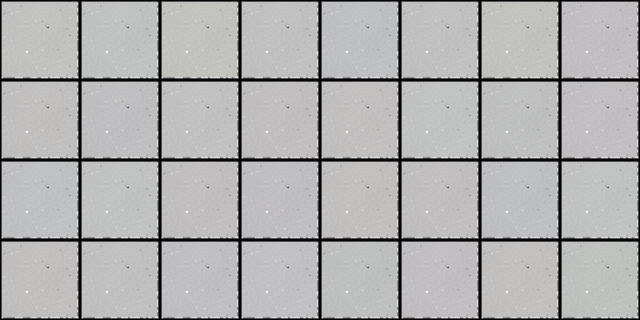
Give the GLSL for this pattern, as a Shadertoy shader.

```glsl
// Pale grey square tiles, eight across and four down, split by black joints.
// Each tile repeats the same grain, specks and chipped right and lower rims;
// a hash of the tile index shifts its tint slightly.

const vec2  GRID         = vec2(8.0, 4.0);
const vec3  TILE_COLOR   = vec3(0.752);
const vec3  JOINT_COLOR  = vec3(0.008);
const vec3  CHIP_LIGHT   = vec3(0.87);
const vec3  CHIP_DARK    = vec3(0.47);
const float JOINT_HALF   = 0.0195;  // lengths are in tile widths
const float RIM_REACH    = 0.037;
const float CHIP_FREQ    = 22.0;
const float GRAIN_FREQ   = 34.0;
const float GRAIN_AMOUNT = 0.035;
const float CLOUD_AMOUNT = 0.015;
const float TINT_AMOUNT  = 0.022;
const float SPECK_CELLS  = 10.0;
const float SPECK_CHANCE = 0.36;
const float SPECK_RADIUS = 0.008;
const vec2  BRIGHT_SPOT  = vec2(0.335, 0.352);
const vec2  DARK_SPOT    = vec2(0.602, 0.656);

vec3 hash3(vec2 p) {
    vec3 q = fract(p.xyx * vec3(0.1031, 0.1030, 0.0973));
    q += dot(q, q.yxz + 33.33);
    return fract((q.xxy + q.yzz) * q.zyx);
}

float cornerSlope(vec2 corner, vec2 offset) {
    float angle = 6.2832 * hash3(corner).x;
    return dot(vec2(cos(angle), sin(angle)), offset);
}

float gradientNoise(vec2 p) {
    vec2 i = floor(p), f = fract(p);
    vec2 w = f * f * f * (f * (f * 6.0 - 15.0) + 10.0);
    vec2 e = vec2(1.0, 0.0);
    float low  = mix(cornerSlope(i, f), cornerSlope(i + e.xy, f - e.xy), w.x);
    float high = mix(cornerSlope(i + e.yx, f - e.yx),
                     cornerSlope(i + e.xx, f - e.xx), w.x);
    return mix(low, high, w.y);
}

// Coverage of the region where distance is less than the limit
float inside(float distance, float limit, float pixel) {
    return 1.0 - smoothstep(limit - 0.5 * pixel, limit + 0.5 * pixel, distance);
}

float dotMask(vec2 p, vec2 center, float radius, float pixel) {
    return inside(length(p - center), radius, pixel);
}

// Small light and dark specks, one candidate per cell
vec3 addSpecks(vec3 color, vec2 p, float pixel) {
    vec2 cell = floor(p * SPECK_CELLS);
    vec3 place = hash3(cell + 17.0);
    vec3 kind = hash3(cell + 71.0);
    vec2 center = (cell + mix(vec2(0.2), vec2(0.8), place.xy)) / SPECK_CELLS;
    float strength = step(place.z, SPECK_CHANCE) * mix(0.25, 0.8, kind.x);
    float tone = kind.y < 0.65 ? 0.95 : 0.45;
    float mask = dotMask(p, center, SPECK_RADIUS, pixel);
    return mix(color, vec3(tone), strength * mask);
}

// Broken light and dark dashes along one rim
vec3 addChips(vec3 color, float depth, float along, float seed, float pixel) {
    float n = gradientNoise(vec2(along * CHIP_FREQ, seed));
    vec3 chip = mix(CHIP_DARK, CHIP_LIGHT, smoothstep(-0.12, 0.06, n));
    float reach = RIM_REACH + 0.012 * n;
    return mix(color, chip, 0.85 * inside(depth, reach, pixel));
}

void mainImage(out vec4 fragColor, in vec2 fragCoord) {
    vec2 gridPos = fragCoord / iResolution.xy * GRID;
    vec2 tile = floor(gridPos);
    vec2 p = fract(gridPos);
    float pixel = GRID.y / iResolution.y;

    // Tile face: tint, cloudiness and grain
    vec3 color = TILE_COLOR + TINT_AMOUNT * (hash3(tile + 5.0) - 0.5);
    color += CLOUD_AMOUNT * gradientNoise(p * 2.5 + 9.3);
    color += GRAIN_AMOUNT * gradientNoise(p * GRAIN_FREQ + 3.7);

    // Specks, with one bright and one dark spot standing out
    color = addSpecks(color, p, pixel);
    color = mix(color, vec3(1.0), dotMask(p, BRIGHT_SPOT, 0.0125, pixel));
    color = mix(color, vec3(0.3), dotMask(p, DARK_SPOT, 0.0105, pixel));

    // Worn rims
    color = addChips(color, 1.0 - p.x, p.y, 4.4, pixel);
    color = addChips(color, p.y, p.x, 8.6, pixel);

    // Joints centred on the tile borders
    vec2 edge = min(p, 1.0 - p);
    float joint = inside(min(edge.x, edge.y), JOINT_HALF, pixel);
    fragColor = vec4(mix(color, JOINT_COLOR, joint), 1.0);
}
```
